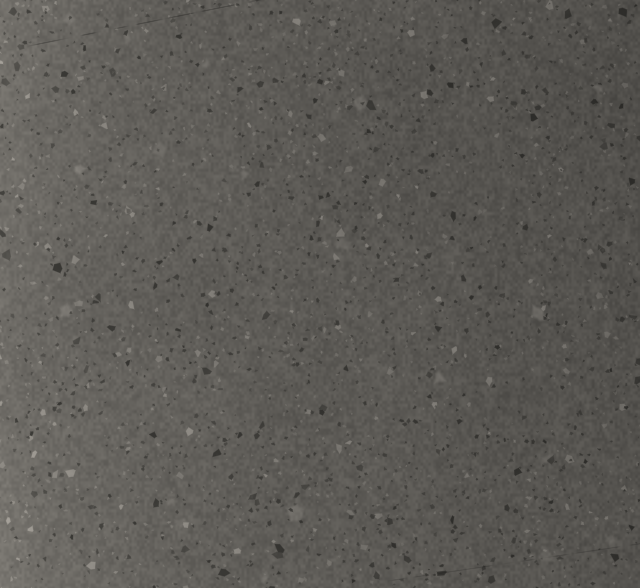
A WebGL 1 fragment shader for this texture:

```glsl
precision highp float;
// Grey terrazzo-like stone slab: a mottled, softly side-lit ground strewn with
// small angular dark and pale chips. Chips are jittered-grid convex polygons,
// layered by size; value noise supplies the grain and faint scratches cross it.

uniform vec2 u_resolution;

const float TAU = 6.2831853;
const vec3 STONE_TINT = vec3(1.025, 1.0, 0.95);
const vec3 DARK_CHIP = vec3(0.175, 0.172, 0.160);
const vec3 PALE_CHIP = vec3(0.575, 0.560, 0.535);

float hash(vec2 p, float seed) {
  vec3 q = fract(vec3(p.xyx) * 0.1031 + seed * 0.0717);
  q += dot(q, q.yzx + 33.33);
  return fract((q.x + q.y) * q.z);
}

float valueNoise(vec2 p, float seed) {
  vec2 cell = floor(p);
  vec2 f = fract(p);
  f = f * f * (3.0 - 2.0 * f);
  float low = mix(hash(cell, seed), hash(cell + vec2(1.0, 0.0), seed), f.x);
  float high = mix(hash(cell + vec2(0.0, 1.0), seed), hash(cell + 1.0, seed), f.x);
  return mix(low, high, f.y);
}

// Signed distance to an irregular five-sided chip with random side offsets.
float chipDistance(vec2 q, float radius, vec2 id, float seed) {
  float turn = hash(id, seed + 5.0);
  float d = -radius;
  for (int i = 0; i < 5; i++) {
    float side = float(i);
    float bend = 0.7 * (hash(id, seed + 11.0 + side) - 0.5);
    float angle = TAU * (turn + (side + bend) / 5.0);
    float reach = radius * mix(0.45, 1.3, hash(id, seed + 21.0 + side));
    d = max(d, dot(q, vec2(cos(angle), sin(angle))) - reach);
  }
  return d;
}

// Coverage of one scattered chip layer; sizes are in canvas heights.
float chips(vec2 p, float cells, float density, vec2 radii, float blur, float seed) {
  vec2 home = floor(p * cells);
  float cover = 0.0;
  for (int y = -1; y <= 1; y++) {
    for (int x = -1; x <= 1; x++) {
      vec2 id = home + vec2(float(x), float(y));
      vec2 jitter = vec2(hash(id, seed + 1.0), hash(id, seed + 2.0));
      vec2 centre = (id + jitter) / cells;
      float cluster = mix(0.45, 1.55, valueNoise(centre * 9.0, seed));
      float present = step(hash(id, seed + 3.0), density * cluster);
      float size = hash(id, seed + 4.0);
      float radius = mix(radii.x, radii.y, size * size);
      float d = chipDistance(p - centre, radius, id, seed);
      float strength = mix(0.5, 1.0, hash(id, seed + 6.0));
      cover = max(cover, present * strength * (1.0 - smoothstep(-blur, blur, d)));
    }
  }
  return cover;
}

// Broad light: bright left edge, strongest in its corners, fading rightwards.
float lighting(vec2 uv) {
  float edge = exp(-uv.x * 7.0) * (0.55 + 0.9 * abs(uv.y - 0.45));
  return 0.313 + 0.074 * (1.0 - uv.x) + 0.065 * edge + 0.014 * (0.5 - uv.y);
}

float grain(vec2 p) {
  float cloud = valueNoise(p * 6.0, 41.0) - 0.5;
  float mottle = valueNoise(p * vec2(95.0, 80.0), 42.0) - 0.5;
  float fine = valueNoise(p * vec2(230.0, 190.0), 43.0) - 0.5;
  return 0.014 * cloud + 0.034 * mottle + 0.058 * fine;
}

float scratch(vec2 p, vec2 a, vec2 b, float width, float blur) {
  vec2 along = b - a;
  float t = clamp(dot(p - a, along) / dot(along, along), 0.0, 1.0);
  float d = length(p - a - along * t);
  float wear = smoothstep(0.15, 0.6, valueNoise(vec2(t * 24.0, a.y), 51.0));
  return wear * (1.0 - smoothstep(width, width + blur, d));
}

void main() {
  vec2 uv = gl_FragCoord.xy / u_resolution;
  vec2 p = gl_FragCoord.xy / u_resolution.y;
  float blur = max(0.0014, 0.6 / u_resolution.y);

  // Ground
  float light = lighting(uv);
  vec3 color = STONE_TINT * (light + grain(p));
  float shade = light / 0.355;

  // Pale chips: large ghostly ones first, then crisp small ones
  float ghost = chips(p, 8.0, 0.24, vec2(0.006, 0.014), 0.0035, 100.0);
  float pale = chips(p, 25.0, 0.25, vec2(0.0028, 0.0065), blur, 200.0);
  float paleFine = chips(p, 66.0, 0.20, vec2(0.0014, 0.0032), blur, 300.0);
  color = mix(color, PALE_CHIP * shade, 0.42 * ghost);
  color = mix(color, PALE_CHIP * shade, max(0.75 * pale, 0.5 * paleFine));

  // Dark chips
  float dark = chips(p, 30.0, 0.32, vec2(0.0027, 0.0068), blur, 400.0);
  float darkFine = chips(p, 68.0, 0.29, vec2(0.0015, 0.0036), blur, 500.0);
  color = mix(color, DARK_CHIP * shade, max(0.92 * dark, 0.72 * darkFine));

  // Hairline scratches near the top left and bottom right
  float marks = scratch(p, vec2(0.0, 0.912), vec2(0.45, 1.002), 0.0004, blur);
  marks += 0.6 * scratch(p, vec2(0.66, 0.012), vec2(1.10, 0.077), 0.0004, blur);
  color *= 1.0 - 0.22 * marks;

  gl_FragColor = vec4(color, 1.0);
}
```
